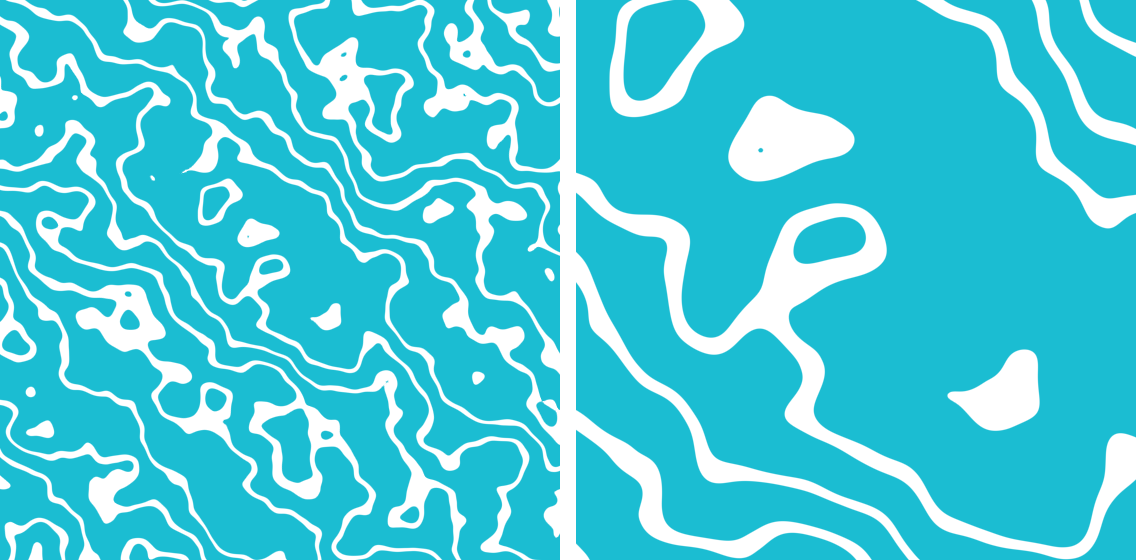
Left: the whole. Right: its middle third, enlarged.
A Shadertoy shader for this pattern:

```glsl
// Flowing contour map: white level bands on a flat turquoise ground.
// A tilted plane plus a few octaves of gradient noise forms the height field;
// each band covers a fixed share of a level, so it swells where the field is flat.

const vec3  GROUND      = vec3(0.105, 0.740, 0.825);
const vec3  LINE        = vec3(1.0);
const vec2  TILT        = vec2(7.2, 7.9);  // levels per canvas, sets the main direction
const float BAND        = 0.222;           // share of each level that is white
const int   OCTAVES     = 3;
const float FREQUENCY   = 6.0;             // cells per canvas in the first octave
const float AMPLITUDE   = 2.15;            // levels in the first octave
const float PERSISTENCE = 0.42;
const float LACUNARITY  = 2.0;
const float OCTAVE_TURN = 0.9;             // rotation between octaves, radians
const float EDGE        = 0.8;             // half width of the soft edge, in pixels

// Integer hash giving a unit gradient vector for a lattice point
vec2 latticeGradient(ivec2 cell) {
    uvec2 q = uvec2(cell) * uvec2(1597u, 4013u);
    uint n = (q.x ^ (q.y << 7)) * 747796u + q.y * 28917u;
    n = (n ^ (n >> 15)) * 739985u;
    n = (n ^ (n >> 12)) * 695873u;
    n ^= n >> 15;
    float angle = 6.28319 * float(n & 65535u) / 65536.0;
    return vec2(cos(angle), sin(angle));
}

// Gradient noise with quintic blending
float gradientNoise(vec2 p) {
    ivec2 cell = ivec2(floor(p));
    vec2 f = fract(p);
    vec2 blend = f * f * f * (f * (f * 6.0 - 15.0) + 10.0);
    vec2 right = vec2(1.0, 0.0), up = vec2(0.0, 1.0);
    float a = dot(latticeGradient(cell), f);
    float b = dot(latticeGradient(cell + ivec2(1, 0)), f - right);
    float c = dot(latticeGradient(cell + ivec2(0, 1)), f - up);
    float d = dot(latticeGradient(cell + ivec2(1, 1)), f - right - up);
    return mix(mix(a, b, blend.x), mix(c, d, blend.x), blend.y);
}

// Height in contour levels
float height(vec2 uv) {
    float h = dot(uv, TILT);
    float amplitude = AMPLITUDE;
    float c = cos(OCTAVE_TURN), s = sin(OCTAVE_TURN);
    mat2 nextOctave = LACUNARITY * mat2(c, s, -s, c);
    vec2 p = nextOctave * uv * FREQUENCY / LACUNARITY + vec2(17.3, 41.7);
    for (int i = 0; i < OCTAVES; i++) {
        h += amplitude * gradientNoise(p);
        p = nextOctave * p + vec2(109.2, 105.8);
        amplitude *= PERSISTENCE;
    }
    return h;
}

void mainImage(out vec4 fragColor, in vec2 fragCoord) {
    vec2 uv = fragCoord / iResolution.y;
    float h = height(uv);

    // Signed distance to the band edge, in pixels
    float slope = max(length(vec2(dFdx(h), dFdy(h))), 1e-4);
    float edgeDistance = (abs(fract(h) - 0.5) - 0.5 * BAND) / slope;

    float white = 1.0 - smoothstep(-EDGE, EDGE, edgeDistance);
    fragColor = vec4(mix(GROUND, LINE, white), 1.0);
}
```
